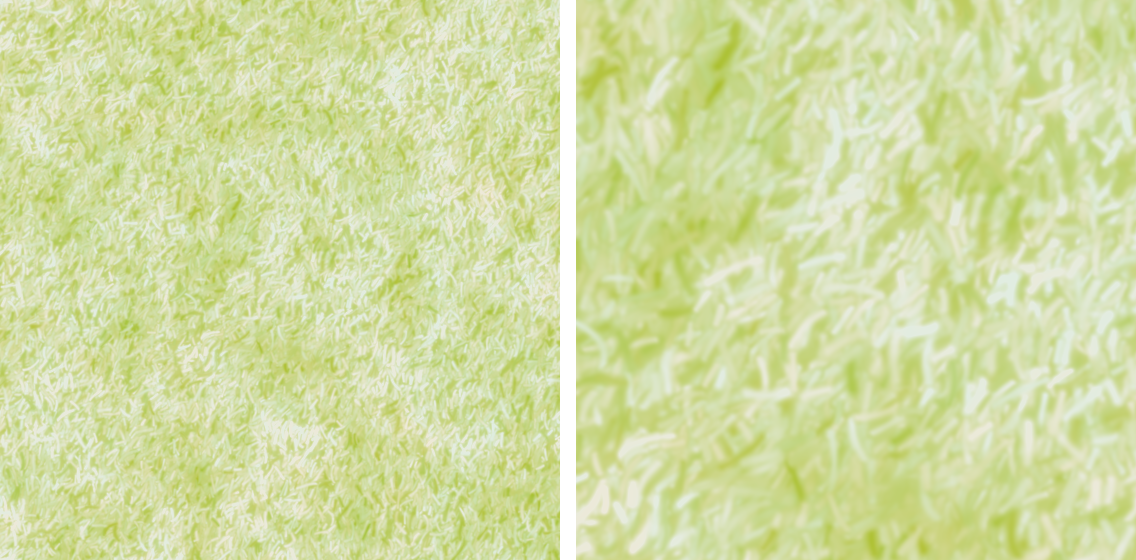
Left, the full canvas; right, a detail of the centre.
Write a Shadertoy shader that draws this texture.

```glsl
// Pale, sunlit lawn seen from above: short soft blades over yellow-green gaps.
// Jittered grids of bent, blurred strokes are painted layer on layer, some of
// them dark; noise in several octaves gathers them into light and dark clumps.

#define LAYERS 12
#define CELL 0.026          // grid spacing of the blades
#define BLADE_WIDTH 0.0032  // falloff radius of a blade across its spine
#define LEAN 1.18           // main blade angle in radians
#define SPREAD 1.3          // random deviation from the lean
#define RIM_SHADE 0.20      // darkening around each blade
#define BLADE_TONE 0.93     // mean lightness of the pale blades
#define TONE_RANGE 0.60     // lightness variation between blades
#define DARK_SHARE 0.16     // share of dark green blades
#define PATCHINESS 1.25     // strength of the light and dark clumps
#define GAP_COLOR vec3(0.73, 0.80, 0.37)
#define STRAW_COLOR vec3(0.89, 0.91, 0.82)

// Integer hash: three random values in 0..1
vec3 hash3(ivec3 cell) {
    uvec3 v = uvec3(cell) * 1664525u + 1013904223u;
    v.x += v.y * v.z;
    v.y += v.z * v.x;
    v.z += v.x * v.y;
    v ^= v >> 16u;
    v.x += v.y * v.z;
    v.y += v.z * v.x;
    v.z += v.x * v.y;
    return vec3(v >> 8u) / 16777216.0;
}

// Smooth value noise in 0..1
float noise(vec2 p, int seed) {
    ivec2 i = ivec2(floor(p));
    vec2 f = fract(p);
    f = f * f * (3.0 - 2.0 * f);
    float a = hash3(ivec3(i, seed)).x;
    float b = hash3(ivec3(i + ivec2(1, 0), seed)).x;
    float c = hash3(ivec3(i + ivec2(0, 1), seed)).x;
    float d = hash3(ivec3(i + ivec2(1, 1), seed)).x;
    return mix(mix(a, b, f.x), mix(c, d, f.x), f.y);
}

// Three octaves of noise centred on zero, from broad areas to small clumps
float patches(vec2 p, int seed) {
    return 0.35 * noise(p * 6.0, seed) + 0.40 * noise(p * 14.0, seed + 1)
         + 0.45 * noise(p * 34.0, seed + 2) - 0.6;
}

// Distance from q to the spine of a slightly bent blade along x
float bladeDistance(vec2 q, float halfLength, float bend) {
    q.y += bend * q.x * q.x;
    return length(vec2(max(abs(q.x) - halfLength, 0.0), q.y));
}

// Paints one grid of blades over the surface, stored as (tone, hue)
vec2 paintLayer(vec2 surface, vec2 p, int layer, float patchTone, float patchLean) {
    vec2 grid = p / CELL + 7.0 * hash3(ivec3(layer, 17, 91)).xy;
    ivec2 home = ivec2(floor(grid));
    for (int y = -1; y <= 1; y++)
    for (int x = -1; x <= 1; x++) {
        ivec2 cell = home + ivec2(x, y);
        vec3 place = hash3(ivec3(cell, layer + 100));
        vec3 form = hash3(ivec3(cell, layer + 200));
        vec3 look = hash3(ivec3(cell, layer + 300));

        float angle = LEAN + patchLean + SPREAD * (place.z + form.x - 1.0);
        vec2 along = vec2(cos(angle), sin(angle));
        vec2 offset = (grid - vec2(cell) - place.xy) * CELL;
        vec2 q = vec2(dot(offset, along), dot(offset, vec2(-along.y, along.x)));

        float halfLength = mix(0.005, 0.017, form.y * form.y);
        float width = BLADE_WIDTH * mix(0.75, 1.2, look.z);
        float d = bladeDistance(q, halfLength, 26.0 * (form.z - 0.5)) / width;

        float rim = 1.0 - smoothstep(0.8, 2.2, d);
        float body = exp(-d * d);
        float pale = BLADE_TONE + TONE_RANGE * (look.x - 0.5);
        float tone = fract(look.x * 37.0) < DARK_SHARE ? 0.1 : pale;
        surface.x *= 1.0 - RIM_SHADE * rim;
        surface = mix(surface, vec2(tone + patchTone, look.y - 0.5), 0.88 * body);
    }
    return surface;
}

void mainImage(out vec4 fragColor, in vec2 fragCoord) {
    vec2 p = fragCoord / iResolution.y;

    // Areas and clumps that differ in lightness, direction and hue
    float patchTone = PATCHINESS * patches(p, 1);
    float patchLean = patches(p, 11);
    float patchHue = 0.9 * patches(p, 21);

    // Blades
    vec2 surface = vec2(0.3, 0.0);
    for (int layer = 0; layer < LAYERS; layer++)
        surface = paintLayer(surface, p, layer, patchTone, patchLean);

    // Fine mottling, then tone to colour with a cool or warm cast
    float tone = surface.x + 0.22 * (noise(p * 120.0, 31) - 0.5);
    tone = clamp(tone, -0.5, 1.1);
    float hue = surface.y + patchHue;
    vec3 color = mix(GAP_COLOR, STRAW_COLOR, tone);
    color += hue * vec3(0.040, -0.012, -0.030);
    fragColor = vec4(clamp(color, 0.0, 1.0), 1.0);
}
```
